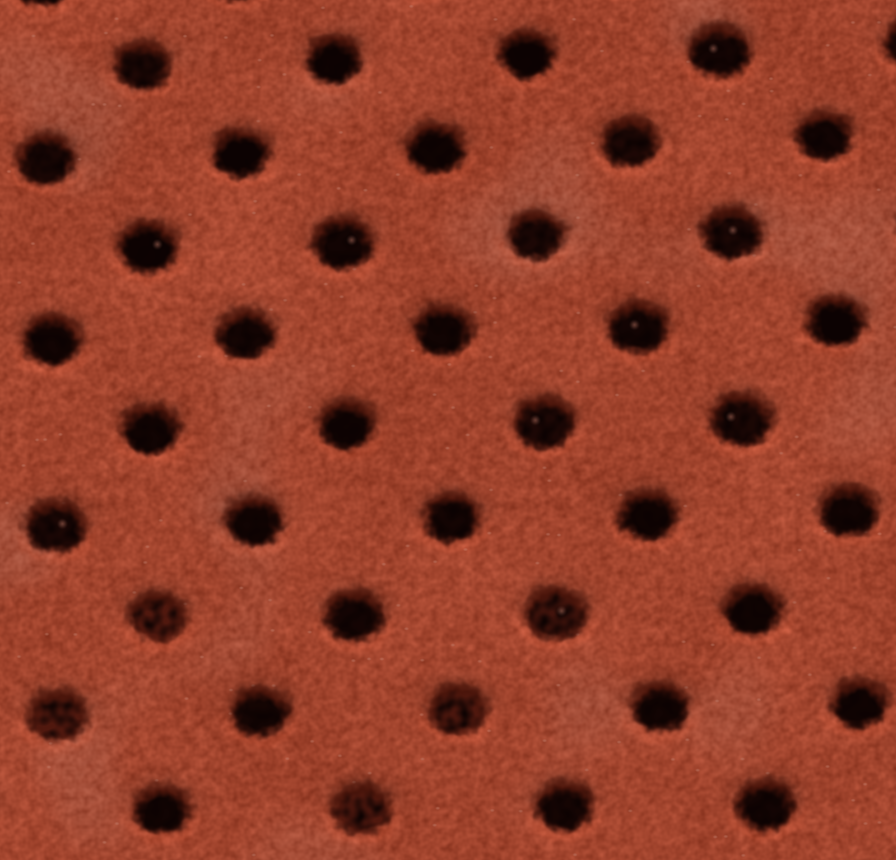
A Shadertoy shader for this texture:

```glsl
// Rust-red suede punched with staggered rows of soft, slightly worn round holes.

const vec3 SUEDE_DARK  = vec3(0.53, 0.195, 0.115);
const vec3 SUEDE_LIGHT = vec3(0.74, 0.340, 0.240);
const vec3 DUST        = vec3(0.68, 0.420, 0.350);
const vec3 WALL        = vec3(0.29, 0.080, 0.040);
const vec3 CRUMBS      = vec3(0.36, 0.110, 0.065);
const vec3 PIT         = vec3(0.045, 0.007, 0.006);

vec2 hash2(vec2 p) {
    vec3 q = fract(p.xyx * vec3(0.1031, 0.1030, 0.0973));
    q += dot(q, q.yzx + 33.33);
    return fract((q.xx + q.yz) * q.zy);
}

vec2 gradientAt(vec2 cell) {
    float angle = 6.28318 * hash2(cell).x;
    return vec2(cos(angle), sin(angle));
}

// Gradient noise, about -0.7 to 0.7
float gradientNoise(vec2 p) {
    vec2 i = floor(p), f = fract(p);
    vec2 w = f * f * f * (f * (f * 6.0 - 15.0) + 10.0);
    vec2 e = vec2(1.0, 0.0);
    float a = dot(gradientAt(i), f);
    float b = dot(gradientAt(i + e.xy), f - e.xy);
    float c = dot(gradientAt(i + e.yx), f - e.yx);
    float d = dot(gradientAt(i + e.xx), f - e.xx);
    return mix(mix(a, b, w.x), mix(c, d, w.x), w.y);
}

mat2 rotation(float a) {
    return mat2(cos(a), sin(a), -sin(a), cos(a));
}

float ellipseDistance(vec2 p, vec2 radii) {
    return (length(p / radii) - 1.0) * radii.y;
}

float inside(float dist, float blur) {
    return 1.0 - smoothstep(-blur, blur, dist);
}

// Pale flecks scattered one per cell, only in a few cells
float flecks(vec2 p, float density) {
    vec2 cell = floor(p);
    vec2 place = 0.25 + 0.5 * hash2(cell + 17.0);
    float shown = step(1.0 - density, hash2(cell + 91.0).x);
    vec2 d = (fract(p) - place) * vec2(1.0, 1.4);
    return shown * inside(length(d) - 0.12, 0.10);
}

// Napped surface: fine grain, slanted fibres, broad tone and dusty patches
vec3 suede(vec2 p) {
    float grain = 0.40 * gradientNoise(p * 62.0)
                + 0.45 * gradientNoise(p * 118.0 + 7.0)
                + 0.35 * gradientNoise(p * 185.0 + 31.0);
    float fibres = gradientNoise(rotation(0.6) * p * vec2(60.0, 130.0) + 53.0);
    float broad = gradientNoise(p * 5.0 + 3.0) + 0.6 * gradientNoise(p * 13.0 + 11.0);
    float tone = 0.5 + 0.75 * grain + 0.25 * fibres + 0.22 * broad;
    vec3 color = mix(SUEDE_DARK, SUEDE_LIGHT, tone);
    float patchy = smoothstep(0.12, 0.5, gradientNoise(p * 5.5 + 23.0));
    color = mix(color, DUST, patchy * (0.28 + 0.3 * grain));
    return mix(color, DUST + 0.08, 0.45 * flecks(p * 62.0, 0.045));
}

// Slightly fanned, staggered lattice; x is the column, y the row
vec2 holeCenter(vec2 id) {
    float r = id.y;
    return vec2(0.165 + 0.0027 * r + id.x * (0.2245 + 0.0012 * r),
                0.077 + 0.1027 * r + 0.00068 * r * r
                      + id.x * (0.00054 * r - 0.0068));
}

// Debris fills alternate holes in the lower left, others only faintly
float wearAmount(vec2 id) {
    float alternate = mod(id.x + 0.5 * id.y, 2.0);
    float region = smoothstep(5.0, 6.0, id.y) * (1.0 - smoothstep(1.4, 3.4, id.x));
    return max(0.85 * alternate * region, 0.22 * hash2(id + 40.0).x);
}

vec3 punchHole(vec3 color, vec2 p, vec2 id, float pixel) {
    vec2 chance = hash2(id + 5.0);
    vec2 d = p - holeCenter(id) - 0.004 * (chance - 0.5);
    float ragged = 0.005 * gradientNoise(p * 55.0) + 0.004 * gradientNoise(p * 120.0);
    float size = 0.95 + 0.1 * chance.y;
    float rim = ellipseDistance(d, size * vec2(0.034, 0.029)) + ragged;
    float core = ellipseDistance(d - vec2(0.0, 0.005), size * vec2(0.028, 0.0225)) + ragged;

    // Shade above and a lit lip below
    float lower = smoothstep(-0.02, 0.03, d.y);
    float nearby = exp(-max(rim, 0.0) / 0.009);
    color *= 1.0 - 0.24 * nearby * (1.0 - lower);
    float lipOffset = (rim - 0.009) / 0.006;
    color += vec3(0.07, 0.035, 0.025) * lower * exp(-lipOffset * lipOffset);

    // Inner wall, dark pit and crumbs inside it
    float crumbs = clamp(0.6 + 1.1 * gradientNoise(p * 75.0 + 9.0), 0.0, 1.0);
    vec3 pit = mix(PIT, CRUMBS, wearAmount(id) * crumbs);
    color = mix(color, WALL, inside(rim, 0.007 + pixel));
    color = mix(color, pit, inside(core, 0.006 + pixel));
    vec2 glint = d - vec2(0.024 * (chance.x - 0.5), -0.002);
    float lit = step(0.72, chance.y) * inside(length(glint) - 0.003, 0.003 + pixel);
    return mix(color, DUST, 0.55 * lit);
}

void mainImage(out vec4 fragColor, in vec2 fragCoord) {
    float pixel = 1.0 / iResolution.y;
    vec2 p = vec2(fragCoord.x, iResolution.y - fragCoord.y) * pixel;
    vec3 color = suede(p);
    float nearestRow = round((p.y - 0.077) / 0.108);
    for (float k = -1.0; k <= 1.0; k++) {
        float row = nearestRow + k;
        float stagger = 0.5 * mod(row, 2.0);
        float column = (p.x - holeCenter(vec2(0.0, row)).x) / (0.2245 + 0.0012 * row);
        vec2 id = vec2(round(column - stagger) + stagger, row);
        color = punchHole(color, p, id, pixel);
    }
    fragColor = vec4(clamp(color, 0.0, 1.0), 1.0);
}
```
